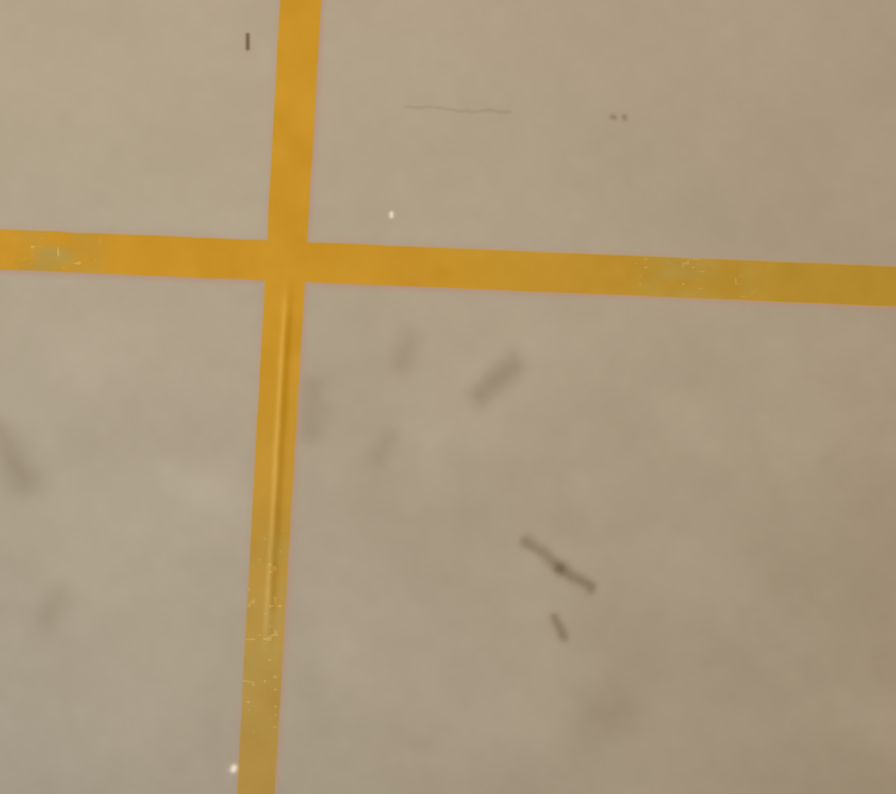
Give the GLSL for this texture, as a Shadertoy shader.

```glsl
// Two worn strips of yellow tape crossing on a smudged concrete floor.
// The floor is a soft gradient with value noise and Gaussian capsule marks;
// each strip is a signed distance to a slightly tilted line, with worn paint.

float hash(vec2 p) {
    return fract(sin(dot(p, vec2(127.1, 311.7))) * 43758.545);
}

float valueNoise(vec2 p) {
    vec2 cell = floor(p), f = fract(p);
    f = f * f * (3.0 - 2.0 * f);
    float low = mix(hash(cell), hash(cell + vec2(1, 0)), f.x);
    float high = mix(hash(cell + vec2(0, 1)), hash(cell + vec2(1, 1)), f.x);
    return mix(low, high, f.y);
}

// Layered noise centred on zero
float fbm(vec2 p) {
    float sum = 0.0, amplitude = 0.5;
    for (int i = 0; i < 4; i++) {
        sum += amplitude * (valueNoise(p) - 0.5);
        p = mat2(1.6, 1.2, -1.2, 1.6) * p + 7.3;
        amplitude *= 0.5;
    }
    return sum;
}

float bump(float d, float radius) {
    return exp(-d * d / (radius * radius));
}

// Soft mark along the segment a-b
float mark(vec2 p, vec2 a, vec2 b, float radius) {
    vec2 ab = b - a;
    float t = clamp(dot(p - a, ab) / max(dot(ab, ab), 1e-6), 0.0, 1.0);
    return bump(length(p - a - ab * t), radius);
}

float band(float x, float start, float end, float soft) {
    return smoothstep(start - soft, start + soft, x)
         * (1.0 - smoothstep(end - soft, end + soft, x));
}

float coverage(float d, float edge) {
    return 1.0 - smoothstep(-edge, edge, d);
}

vec3 concrete(vec2 p, float aspect) {
    float u = p.x / aspect;
    vec3 bottom = mix(vec3(0.655, 0.615, 0.540), vec3(0.620, 0.553, 0.460), u);
    vec3 top = mix(vec3(0.700, 0.638, 0.540), vec3(0.660, 0.590, 0.495), u);
    vec3 color = mix(bottom, top, p.y);
    color += 0.018 * bump(length(p - vec2(0.45, 0.62)), 0.55);

    // Broad mottling, stronger below the strip, and faint grain
    float mottling = mix(0.055, 0.025, smoothstep(0.5, 0.75, p.y));
    color += mottling * fbm(p * vec2(9.0, 11.0));
    color += 0.018 * fbm(p * 48.0);
    return color;
}

float smudges(vec2 p) {
    vec2 q = p + 0.012 * vec2(fbm(p * 35.0), fbm(p * 35.0 + 19.0));
    float s = 0.075 * mark(q, vec2(0.606, 0.507), vec2(0.644, 0.538), 0.016);
    s += 0.100 * mark(q, vec2(0.665, 0.321), vec2(0.705, 0.287), 0.008);
    s += 0.120 * mark(q, vec2(0.705, 0.285), vec2(0.741, 0.261), 0.009);
    s += 0.110 * mark(q, vec2(0.697, 0.224), vec2(0.709, 0.199), 0.007);
    s += 0.040 * mark(q, vec2(0.515, 0.574), vec2(0.507, 0.544), 0.016);
    s += 0.035 * mark(q, vec2(0.475, 0.425), vec2(0.490, 0.448), 0.014);
    s += 0.070 * mark(q, vec2(0.000, 0.450), vec2(0.030, 0.395), 0.024);
    s += 0.050 * mark(q, vec2(0.390, 0.510), vec2(0.390, 0.460), 0.020);
    s += 0.030 * mark(q, vec2(0.750, 0.095), vec2(0.780, 0.110), 0.035);
    s += 0.035 * mark(q, vec2(0.060, 0.220), vec2(0.075, 0.245), 0.020);
    s -= 0.025 * mark(q, vec2(0.220, 0.400), vec2(0.300, 0.365), 0.030);
    // Small scratches and ticks
    s += 0.250 * mark(p, vec2(0.312, 0.956), vec2(0.312, 0.939), 0.0027);
    s += 0.035 * mark(q, vec2(0.510, 0.865), vec2(0.640, 0.857), 0.0025);
    s += 0.100 * mark(p, vec2(0.771, 0.853), vec2(0.774, 0.852), 0.0035);
    s += 0.100 * mark(p, vec2(0.786, 0.853), vec2(0.787, 0.851), 0.0035);
    return s;
}

void mainImage(out vec4 fragColor, in vec2 fragCoord) {
    vec2 p = fragCoord / iResolution.y;
    float aspect = iResolution.x / iResolution.y;
    float edge = max(0.0018, 0.8 / iResolution.y);

    // Signed offsets from the two strip centre lines
    float wobble = 0.0015 * fbm(p * 30.0);
    float across = p.x - mix(0.3221, 0.3787, p.y) + wobble;
    float rise = p.y - mix(0.686, 0.639, p.x / aspect) + wobble;
    float upright = abs(across) - mix(0.0238, 0.0258, p.y);
    float level = abs(rise) - 0.0252;
    float tape = min(upright, level);

    vec3 color = concrete(p, aspect) - smudges(p) * vec3(0.95, 1.0, 1.0);

    // Warm fringe beside the strips, strongest on the right and lower sides
    float side = level < upright ? step(rise, 0.0) : step(0.0, across);
    float fringe = bump(max(tape, 0.0), 0.006) * mix(0.2, 0.55, side);
    color = mix(color, vec3(0.71, 0.55, 0.47), fringe);

    // Paint of each strip, fading away from the crossing
    vec3 fresh = vec3(0.785, 0.570, 0.165);
    vec3 uprightPaint = mix(vec3(0.690, 0.550, 0.270), fresh, smoothstep(0.05, 0.65, p.y));
    vec3 levelPaint = mix(fresh, vec3(0.705, 0.540, 0.190), smoothstep(0.35, 1.0, p.x));
    vec3 paint = mix(uprightPaint, levelPaint, coverage(level, edge));

    // Lengthwise seam on the lower upright strip
    float seam = band(p.y, 0.20, 0.62, 0.04) * coverage(upright, edge);
    paint += seam * 0.09 * bump(across - 0.001, 0.0035) * vec3(0.7, 0.8, 1.0);
    paint -= seam * 0.06 * bump(across - 0.008, 0.005);

    // Rubbed patches and pale flecks
    float worn = band(p.x, 0.03, 0.12, 0.025) + 0.7 * band(p.x, 0.80, 0.94, 0.03);
    worn *= coverage(level, edge);
    worn += 0.7 * band(p.y, 0.08, 0.33, 0.05) * coverage(upright, edge);
    float rub = clamp(0.35 + 1.6 * fbm(p * vec2(38.0, 50.0)), 0.0, 1.0);
    paint = mix(paint, vec3(0.68, 0.58, 0.31), worn * rub);
    float fleck = smoothstep(0.80, 0.95, valueNoise(p * vec2(150.0, 190.0)));
    paint += 0.10 * worn * fleck * vec3(0.8, 0.8, 1.0);
    paint += 0.05 * fbm(p * 26.0);
    color = mix(color, paint, coverage(tape, edge));

    // Bright specks of grit
    color += 0.22 * mark(p, vec2(0.493, 0.728), vec2(0.493, 0.731), 0.003);
    color += 0.28 * mark(p, vec2(0.294, 0.031), vec2(0.295, 0.033), 0.0045);
    fragColor = vec4(clamp(color, 0.0, 1.0), 1.0);
}
```
